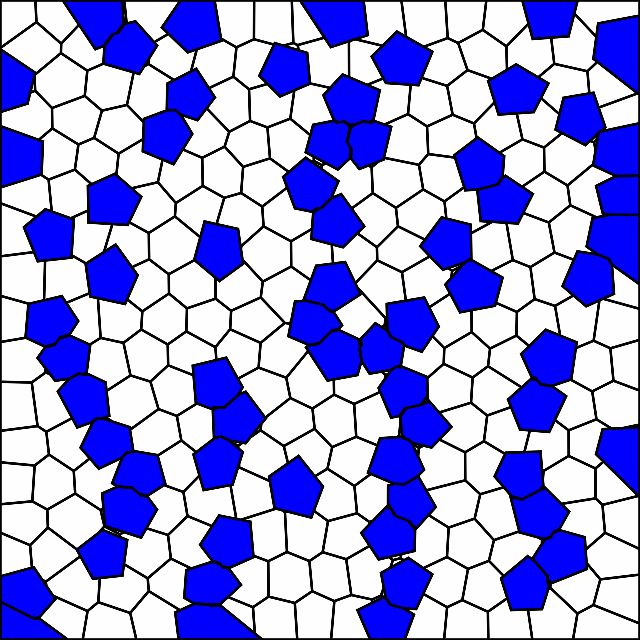
Give the GLSL for this pattern, as a three.js fragment shader.

```glsl
// Foam of near-hexagonal white cells with scattered blue pentagons, outlined in black.
// The foam is a power diagram of a staggered, gently swirled and jittered grid;
// pentagons sit on some of its sites and share straight walls where they overlap.

varying vec2 vUv;

const vec3 PAPER = vec3(0.995);
const vec3 BLUE = vec3(0.0, 0.0, 1.0);
const vec3 INK = vec3(0.01);

const vec2 GRID = vec2(15.0, 17.0);   // cells across and up
const float STAGGER = 0.25;           // sideways row shift, in cells
const float JITTER = 0.16;            // site scatter, in cells
const float SWIRL = 0.024;            // bending of the rows
const float SWIRL_FREQ = 6.2832;
const float BLUE_EVERY = 4.0;         // one blue cell in each run of this many
const float BLUE_SHRINK = 0.0008;     // keeps the hidden cell inside its pentagon
const float APOTHEM = 0.0358;
const float APOTHEM_VARY = 0.12;
const float ANGLE_VARY = 0.3;
const float WALL_SNAP = 0.015;        // sides this close to the frame are left open
const float LINE_HALF = 0.0021;
const float FRAME = 0.0026;
const float SOFT = 0.0005;
const float TAU = 6.28318531;
const float FAR = 10.0;

vec2 hash22(vec2 p) {
  vec3 q = fract(vec3(p.xyx) * vec3(0.1031, 0.1030, 0.0973));
  q += dot(q, q.yzx + 33.33);
  return fract((q.xx + q.yz) * q.zy);
}

// Divergence-free bend that stays parallel to the frame
vec2 swirl(vec2 p) {
  vec2 a = p * SWIRL_FREQ;
  return SWIRL * vec2(sin(a.x) * cos(a.y), -cos(a.x) * sin(a.y));
}

bool insideGrid(vec2 id) {
  return all(greaterThanEqual(id, vec2(0.0))) && all(lessThan(id, GRID));
}

vec2 sitePosition(vec2 id) {
  bool endColumn = id.x < 0.5 || id.x > GRID.x - 1.5;
  float shift = STAGGER * (endColumn ? 0.5 : 1.0);
  shift *= mod(id.y, 2.0) < 0.5 ? -1.0 : 1.0;
  vec2 scatter = (hash22(id + 7.0) - 0.5) * 2.0 * JITTER;
  vec2 p = (id + 0.5 + vec2(shift, 0.0) + scatter) / GRID;
  return p + swirl(p);
}

bool isBlue(vec2 id) {
  float run = floor(id.x / BLUE_EVERY);
  float pick = floor(hash22(vec2(run * 13.0 + 41.0, id.y + 23.0)).x * BLUE_EVERY);
  return abs(id.x - run * BLUE_EVERY - pick) < 0.5;
}

float powerDistance(vec2 p, vec2 site, vec2 id) {
  vec2 d = p - site;
  return dot(d, d) + (isBlue(id) ? BLUE_SHRINK : 0.0);
}

// Signed distance to an irregular pentagon, negative inside
float pentagon(vec2 p, vec2 site, vec2 id) {
  float turn = hash22(id + 91.0).x * TAU;
  float d = -FAR;
  for (int k = 0; k < 5; k++) {
    vec2 h = hash22(id * 5.0 + float(k) * 17.0 + 3.0) - 0.5;
    float angle = turn + TAU * float(k) / 5.0 + h.x * ANGLE_VARY;
    vec2 normal = vec2(cos(angle), sin(angle));
    float apothem = APOTHEM * (1.0 + 2.0 * APOTHEM_VARY * h.y);
    vec2 foot = site + normal * apothem;
    vec2 gap = min(foot, 1.0 - foot);
    if (min(gap.x, gap.y) > WALL_SNAP) d = max(d, dot(p - site, normal) - apothem);
  }
  return d;
}

void main() {
  vec2 p = vUv;
  vec2 base = floor((p - swirl(p)) * GRID);

  // Nearest site, and the two deepest pentagons
  float nearest = FAR, blue1 = FAR, blue2 = FAR;
  vec2 ownId = base, ownSite = p;
  for (int j = -2; j <= 2; j++) for (int i = -2; i <= 2; i++) {
    vec2 id = base + vec2(float(i), float(j));
    if (!insideGrid(id)) continue;
    vec2 site = sitePosition(id);
    float d = powerDistance(p, site, id);
    if (d < nearest) { nearest = d; ownId = id; ownSite = site; }
    if (isBlue(id)) {
      float b = pentagon(p, site, id);
      blue2 = min(blue2, max(blue1, b));
      blue1 = min(blue1, b);
    }
  }

  // Distance to the closest foam wall
  float wall = FAR;
  for (int j = -2; j <= 2; j++) for (int i = -2; i <= 2; i++) {
    vec2 id = base + vec2(float(i), float(j));
    if (!insideGrid(id) || distance(id, ownId) < 0.5) continue;
    vec2 site = sitePosition(id);
    wall = min(wall, (powerDistance(p, site, id) - nearest) / (2.0 * distance(site, ownSite)));
  }

  // Pentagons cover the foam; overlapping ones split along a line
  float edge = blue1 < 0.0 ? min(-blue1, 0.5 * (blue2 - blue1)) : min(wall, blue1);
  vec2 rim = min(p, 1.0 - p);
  edge = min(edge, min(rim.x, rim.y) + LINE_HALF - FRAME);

  vec3 fill = blue1 < 0.0 ? BLUE : PAPER;
  gl_FragColor = vec4(mix(INK, fill, smoothstep(-SOFT, SOFT, edge - LINE_HALF)), 1.0);
}
```
